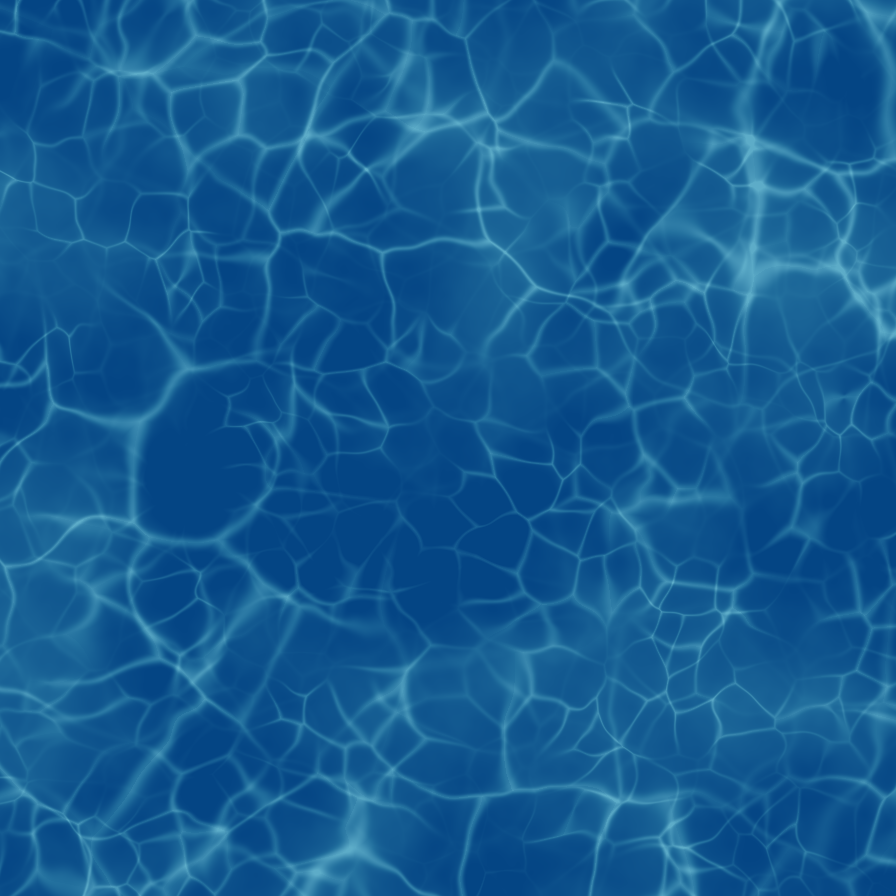
This texture is drawn by a WebGL 1 fragment shader. Its source:

```glsl
precision highp float;
// Sunlit pool water: pale caustic filaments over deep blue.
// Three warped cellular webs of different scale give threads, folds and
// bright knots; slow noise fades them and fractal noise adds a soft haze.

uniform vec2 u_resolution;

#define WEB_SCALE 7.0        // cells across the canvas, coarsest web
#define WEB_GROWTH 1.62      // scale ratio between webs
#define WEB_GAIN 0.50        // brightness of the coarsest web
#define THREAD_THIN 0.035    // thread widths, in cells
#define THREAD_WIDE 0.135
#define FOLD_GAIN 0.28       // one-sided veil beside a thread
#define KNOT_GAIN 0.55       // glint where threads meet
#define WARP 0.055           // bending of the webs
#define HAZE_SCALE 6.0
#define HAZE_GAIN 0.75
#define BASE_LIGHT 0.055

const vec3 DEEP_BLUE = vec3(0.030, 0.290, 0.530);
const vec3 MID_BLUE = vec3(0.135, 0.440, 0.620);
const vec3 PALE_GLINT = vec3(0.330, 0.640, 0.760);

vec2 hash2(vec2 p) {
  vec3 q = fract(p.xyx * vec3(0.1031, 0.1030, 0.0973));
  q += dot(q, q.yzx + 33.33);
  return fract((q.xx + q.yz) * q.zy);
}

// Smooth value noise, two independent channels
vec2 noise2(vec2 p) {
  vec2 cell = floor(p);
  vec2 f = fract(p);
  f = f * f * (3.0 - 2.0 * f);
  vec2 low = mix(hash2(cell), hash2(cell + vec2(1.0, 0.0)), f.x);
  vec2 high = mix(hash2(cell + vec2(0.0, 1.0)), hash2(cell + 1.0), f.x);
  return mix(low, high, f.y);
}

float fbm(vec2 p) {
  float sum = 0.0;
  float amp = 0.52;
  for (int i = 0; i < 5; i++) {
    sum += amp * noise2(p).x;
    p = mat2(1.6, 1.2, -1.2, 1.6) * p + 17.3;
    amp *= 0.5;
  }
  return sum;
}

// Bend space at a broad and a fine scale
vec2 warp(vec2 p) {
  p += WARP * (noise2(p * 5.0 + 3.1) - 0.5);
  p += WARP * 0.55 * (noise2(p * 13.0 + 41.7) - 0.5);
  return p + WARP * 0.2 * (noise2(p * 34.0 + 8.3) - 0.5);
}

// Light of one cellular web, from the three nearest feature points
float causticWeb(vec2 p, float width) {
  vec2 cell = floor(p);
  vec2 f = fract(p);
  vec3 nearest = vec3(8.0);
  float tint = 0.0;
  for (int y = -1; y <= 1; y++) {
    for (int x = -1; x <= 1; x++) {
      vec2 offset = vec2(float(x), float(y));
      vec2 seed = hash2(cell + offset);
      float d = length(offset + seed - f);
      if (d < nearest.x) {
        nearest = vec3(d, nearest.xy);
        tint = fract(seed.x * 7.0 + seed.y * 3.0);
      } else if (d < nearest.y) {
        nearest = vec3(nearest.x, d, nearest.y);
      } else {
        nearest.z = min(nearest.z, d);
      }
    }
  }
  float edge = nearest.y - nearest.x;
  float thread = exp(-edge * edge / (width * width));
  float fold = FOLD_GAIN * tint * exp(-edge * 4.5);
  float knot = KNOT_GAIN * exp(-(nearest.z - nearest.x) * 9.0);
  return thread + fold + knot;
}

void main() {
  vec2 uv = gl_FragCoord.xy / min(u_resolution.x, u_resolution.y);

  // Soft clouded light
  float haze = fbm(uv * HAZE_SCALE + 5.7);
  float light = BASE_LIGHT + HAZE_GAIN * (haze - 0.5);

  // Webs, each with its own patches of strength and thread width
  float scale = WEB_SCALE;
  float gain = WEB_GAIN;
  for (int i = 0; i < 3; i++) {
    float layer = float(i);
    vec2 p = warp(uv + layer * 2.37);
    vec2 patches = noise2(uv * scale * 0.8 + layer * 19.0 + 60.0);
    float strength = mix(0.08, 1.0, smoothstep(0.28, 0.85, patches.x));
    float width = mix(THREAD_THIN, THREAD_WIDE, patches.y * patches.y);
    light += gain * strength * causticWeb(p * scale, width * (1.0 + 0.2 * layer));
    scale *= WEB_GROWTH;
    gain *= 0.88;
  }

  // Deep blue through mid blue to pale glints
  light = clamp(light, -0.06, 1.1);
  vec3 color = mix(DEEP_BLUE, MID_BLUE, light / 0.43);
  color = mix(color, mix(MID_BLUE, PALE_GLINT, (light - 0.43) / 0.57), step(0.43, light));
  gl_FragColor = vec4(color, 1.0);
}
```
